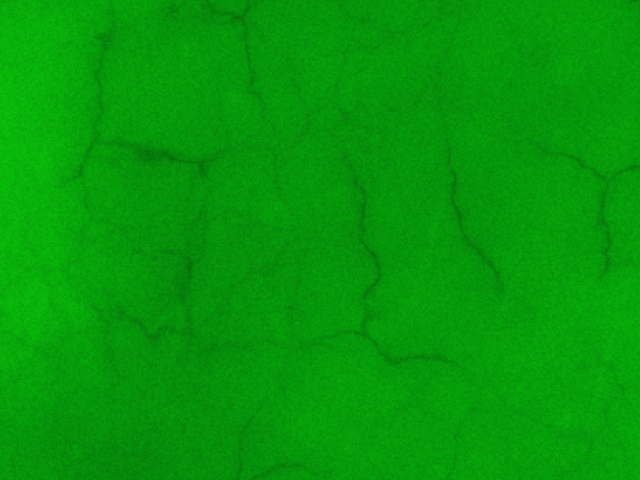
This texture is drawn by a Shadertoy shader. Its source:

```glsl
// Green-lit tissue: a soft mottled glow crossed by thin, wandering dark veins.
// Veins are the borders of warped Voronoi cells that fade in and out; pale spots,
// faint slanted streaks and a fine sensor grain lie on top.

vec2 hash2(vec2 p) {
    vec3 q = fract(p.xyx * vec3(0.1031, 0.1030, 0.0973));
    q += dot(q, q.yzx + 33.33);
    return fract((q.xx + q.yz) * q.zy);
}

float noise(vec2 p) {
    vec2 i = floor(p), f = fract(p);
    f = f * f * (3.0 - 2.0 * f);
    return mix(mix(hash2(i).x, hash2(i + vec2(1, 0)).x, f.x),
               mix(hash2(i + vec2(0, 1)).x, hash2(i + vec2(1, 1)).x, f.x), f.y);
}

float fbm(vec2 p) {
    float sum = 0.0, amp = 0.5;
    for (int i = 0; i < 5; i++) {
        sum += amp * noise(p);
        p = mat2(1.6, 1.2, -1.2, 1.6) * p + 7.3;
        amp *= 0.5;
    }
    return sum;
}

// Distance to the nearest border between Voronoi cells
float cellBorder(vec2 p) {
    vec2 cell = floor(p), f = fract(p), nearest = vec2(0);
    float best = 9.0, border = 9.0;
    for (int j = -1; j <= 1; j++)
    for (int i = -1; i <= 1; i++) {
        vec2 g = vec2(i, j);
        vec2 r = g + hash2(cell + g + 20.0) - f;
        if (dot(r, r) < best) { best = dot(r, r); nearest = r; }
    }
    for (int j = -2; j <= 2; j++)
    for (int i = -2; i <= 2; i++) {
        vec2 g = vec2(i, j);
        vec2 r = g + hash2(cell + g + 20.0) - f;
        vec2 d = r - nearest;
        if (dot(d, d) > 1e-4) border = min(border, dot(0.5 * (nearest + r), normalize(d)));
    }
    return border;
}

// Darkness of one vein network: a ragged core inside a wide, soft shadow
float veins(vec2 p, float scale, float seed) {
    vec2 bend = vec2(fbm(p * 5.0 + seed), fbm(p * 5.0 + seed + 31.0)) - 0.5;
    vec2 jitter = vec2(noise(p * 38.0 + seed), noise(p * 38.0 + seed + 17.0)) - 0.5;
    vec2 q = p + 0.22 * bend + 0.012 * jitter;
    float d = cellBorder(q * scale + seed) / scale;
    float strength = smoothstep(0.3, 0.68, noise(p * 3.6 + seed + 5.0));
    float ragged = 0.45 + 0.9 * noise(p * 55.0 + seed);
    float core = exp(-pow(d / 0.0065, 2.0)) * ragged;
    float shadow = exp(-d / 0.028);
    return strength * (0.065 * core + 0.05 * shadow);
}

void mainImage(out vec4 fragColor, in vec2 fragCoord) {
    vec2 p = fragCoord / iResolution.y;
    float aspect = iResolution.x / iResolution.y;

    // Uneven glow, brighter at the left side and the lower right corner
    float green = 0.598 + 0.19 * (fbm(p * 2.6 + 11.0) - 0.48);
    green += 0.075 * smoothstep(0.4, 0.0, p.x) * smoothstep(0.0, 0.4, p.y);
    green += 0.06 * smoothstep(0.55, 0.0, length(p - vec2(aspect, 0.0)));
    green -= 0.022 * smoothstep(0.5, 0.0, length((p - vec2(0.72, 0.6)) * vec2(0.8, 1.0)));

    // Pale round spots
    for (int i = 0; i < 22; i++) {
        vec2 h = hash2(vec2(i, 4)), k = hash2(vec2(i, 9));
        float r = length(p - h * vec2(aspect, 1.0)) / mix(0.014, 0.045, k.x);
        green += mix(0.012, 0.035, k.y) * exp(-r * r);
    }

    // Faint slanted streaks of light
    for (int i = 0; i < 4; i++) {
        vec2 h = hash2(vec2(i, 63));
        vec2 d = p - vec2((float(i) + h.x) * 0.25 * aspect, mix(0.2, 0.8, h.y));
        float across = (d.x - 0.27 * d.y) / 0.009;
        float along = d.y / 0.13;
        green += 0.024 * exp(-across * across - along * along);
    }

    // Main veins, then a finer and weaker network
    green -= veins(p, 3.1, 3.0) + 0.4 * veins(p, 5.5, 47.0);

    // Small dark tangles
    float tangle = 1.0 - smoothstep(0.0, 0.06, abs(noise(p * 32.0 + 3.0 * fbm(p * 9.0)) - 0.5));
    green -= 0.03 * tangle * smoothstep(0.62, 0.85, noise(p * 5.5 + 70.0));

    // Fine grain
    green += 0.075 * (noise(p * 290.0) - 0.5) + 0.035 * (noise(p * 170.0 + 40.0) - 0.5);

    green = clamp(green, 0.42, 0.75);
    float red = 0.02 + 0.01 * smoothstep(0.6, 0.7, green);
    fragColor = vec4(red, green, 0.04, 1.0);
}
```
